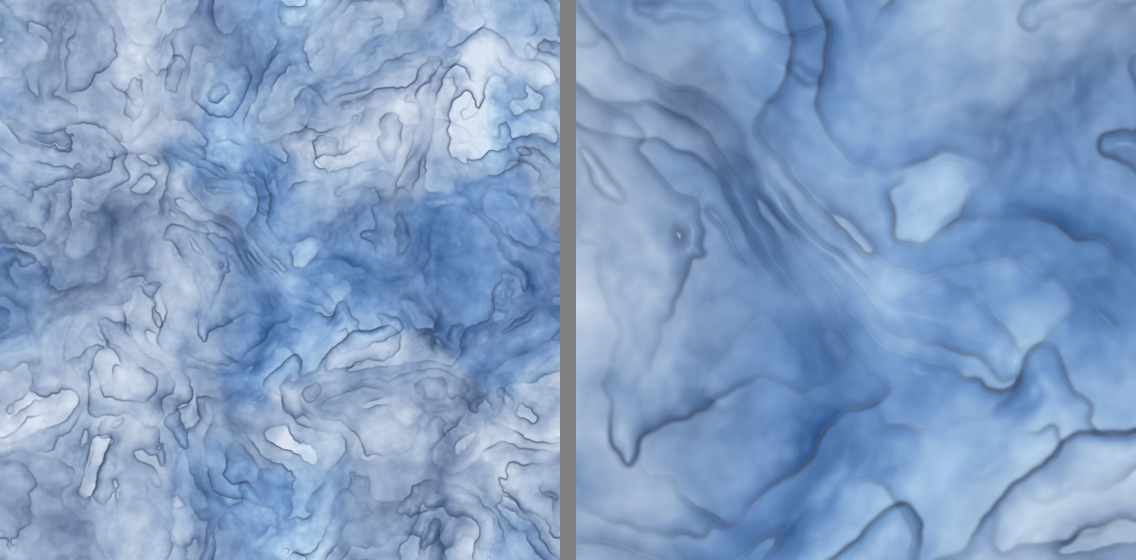
Left: the whole. Right: its middle third, enlarged.
A three.js fragment shader for this texture:

```glsl
// Seamless blue-grey watercolour marble: cloudy washes with folded, ink-edged layers.
varying vec2 vUv;

#define SWIRL 0.12         // strength of the broad warp
#define CRINKLE 0.027      // strength of the small warp
#define COARSE_LEVELS 3.6  // contour density of the large folds
#define FINE_LEVELS 2.1    // contour density of the small folds
#define EDGE_WIDTH 0.0019  // thickness of the ink edge
#define SHADOW_WIDTH 0.012 // reach of the soft shade beside an edge
#define BRIGHTNESS 0.67
#define CLOUDS 0.60        // contrast of the broad washes
#define GRAIN 0.18         // contrast of the paper grain

const vec3 GREY_DARK = vec3(0.29, 0.37, 0.52);
const vec3 GREY_MID = vec3(0.575, 0.655, 0.775);
const vec3 GREY_LIGHT = vec3(0.85, 0.89, 0.945);
const vec3 BLUE_DARK = vec3(0.19, 0.34, 0.56);
const vec3 BLUE_MID = vec3(0.44, 0.595, 0.795);
const vec3 BLUE_LIGHT = vec3(0.78, 0.89, 0.97);
const vec3 INK = vec3(0.20, 0.26, 0.38);

float hash(vec2 p) {
  vec3 q = fract(vec3(p.xyx) * 0.1031);
  q += dot(q, q.yzx + 33.33);
  return fract((q.x + q.y) * q.z);
}

float cornerSlope(vec2 cell, vec2 offset, float period, float seed) {
  float angle = 6.28318 * hash(mod(cell, period) + seed * 19.0);
  return dot(vec2(cos(angle), sin(angle)), offset);
}

// Gradient noise that wraps after a whole number of cells.
float noise(vec2 p, float period, float seed) {
  vec2 i = floor(p);
  vec2 f = p - i;
  vec2 u = f * f * f * (f * (f * 6.0 - 15.0) + 10.0);
  vec2 e = vec2(1.0, 0.0);
  float low = mix(cornerSlope(i, f, period, seed),
                  cornerSlope(i + e.xy, f - e.xy, period, seed), u.x);
  float high = mix(cornerSlope(i + e.yx, f - e.yx, period, seed),
                   cornerSlope(i + e.xx, f - e.xx, period, seed), u.x);
  return mix(low, high, u.y);
}

float fbm(vec2 uv, float freq, int octaves, float seed) {
  float sum = 0.0;
  float gain = 1.0;
  for (int k = 0; k < 6; k++) {
    if (k >= octaves) break;
    sum += gain * noise(uv * freq, freq, seed + float(k));
    freq *= 2.0;
    gain *= 0.5;
  }
  return sum;
}

// Broad swirl, then small crinkles that stay fixed to the canvas.
vec2 warp(vec2 uv) {
  vec2 w = uv + SWIRL * vec2(fbm(uv, 3.0, 2, 1.0), fbm(uv, 3.0, 2, 7.0));
  return w + CRINKLE * vec2(fbm(uv, 11.0, 4, 13.0), fbm(uv, 11.0, 4, 19.0));
}

// Heights whose whole-number contours are the fold edges: coarse, fine.
vec2 foldHeights(vec2 uv) {
  vec2 w = warp(uv);
  return vec2(COARSE_LEVELS * fbm(w, 5.0, 2, 25.0),
              FINE_LEVELS * fbm(w, 11.0, 2, 31.0));
}

// Returns the layer tone, the one-sided shade and the ink line of a fold.
vec3 fold(float height, float slope) {
  float level = floor(height);
  float spacing = 1.0 / max(slope, 0.5);
  float above = (height - level) * spacing;
  float nearest = min(above, spacing - above);
  float side = smoothstep(0.0, 0.0025, above);
  float open = smoothstep(0.003, 0.013, spacing);
  float tone = mix(hash(vec2(level - 1.0, 5.0)), hash(vec2(level, 5.0)), side) - 0.5;
  float shade = side * exp(-above / SHADOW_WIDTH);
  float line = exp(-nearest * nearest / (EDGE_WIDTH * EDGE_WIDTH));
  return vec3(tone, shade, line) * open;
}

vec3 wash(float tone, vec3 dark, vec3 mid, vec3 light) {
  return tone < 0.5 ? mix(dark, mid, tone * 2.0) : mix(mid, light, tone * 2.0 - 1.0);
}

void main() {
  vec2 uv = vUv;
  vec2 w = warp(uv);

  // Fold edges, with slopes that keep their widths even.
  float e = 0.001;
  vec2 h = foldHeights(uv);
  vec2 dx = (foldHeights(uv + vec2(e, 0.0)) - h) / e;
  vec2 dy = (foldHeights(uv + vec2(0.0, e)) - h) / e;
  vec3 coarse = fold(h.x, length(vec2(dx.x, dy.x)));
  vec3 fine = fold(h.y, length(vec2(dx.y, dy.y)));
  float inkCoarse = smoothstep(-0.2, 0.45, fbm(uv, 9.0, 3, 37.0));
  float inkFine = smoothstep(-0.1, 0.45, fbm(uv, 8.0, 3, 41.0));

  // Cloudy tone, from broad washes down to paper grain.
  float tone = BRIGHTNESS + CLOUDS * fbm(w, 3.0, 3, 47.0) + 0.24 * fbm(w, 10.0, 4, 53.0);
  tone += GRAIN * fbm(uv, 26.0, 4, 59.0);
  tone += 0.18 * coarse.x + 0.13 * fine.x;
  tone -= coarse.y * (0.12 + 0.20 * inkCoarse) + fine.y * (0.07 + 0.20 * inkFine);
  tone = clamp(tone, 0.0, 1.0);

  // Blue pools among grey, then the ink edges.
  float blueness = smoothstep(-0.2, 0.55, fbm(w, 3.0, 3, 67.0) + 0.1 * coarse.x);
  vec3 color = mix(wash(tone, GREY_DARK, GREY_MID, GREY_LIGHT),
                   wash(tone, BLUE_DARK, BLUE_MID, BLUE_LIGHT), blueness);
  float ink = coarse.z * (0.10 + 0.55 * inkCoarse) + fine.z * (0.05 + 0.48 * inkFine);
  color = mix(color, INK, clamp(ink, 0.0, 0.75));
  gl_FragColor = vec4(color, 1.0);
}
```
